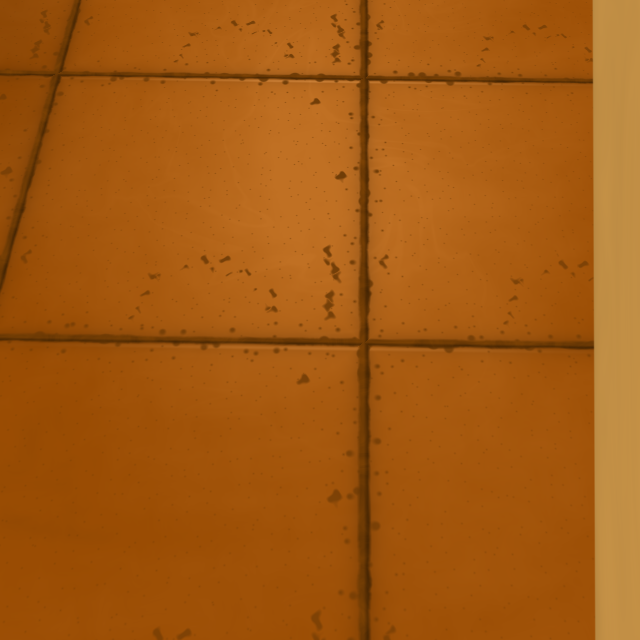
Give the GLSL for this texture, as a Shadertoy shader.

```glsl
// Worn terracotta floor seen in mild perspective, with a pale strip on the right.
// The canvas is projected to floor units where each tile is a unit square; joints,
// chips and a repeating set of pits are distance fields, mottling is layered sines.

#define HORIZON 2.59
#define CORNER vec2(0.569, 0.465)
#define TILE_WIDTH 0.28
#define TILE_DEPTH 0.1136
#define FLOOR_TILT 0.014
#define JOINT_HALF vec2(0.0125, 0.0105)
#define CHIP_CELLS 24.0
#define STRIP_EDGE 0.930
#define CLAY vec3(0.605, 0.300, 0.012)
#define SHEEN vec3(0.130, 0.122, 0.110)
#define GROUT vec3(0.405, 0.215, 0.015)
#define CREAM vec3(0.760, 0.560, 0.270)

vec2 hash2(vec2 p) {
    vec3 h = fract(p.xyx * vec3(0.1031, 0.1030, 0.0973));
    h += dot(h, h.yzx + 33.33);
    return fract((h.xx + h.yz) * h.zy);
}

// Layered, folded sines, roughly -1 to 1
float mottle(vec2 p) {
    float sum = 0.0, amp = 0.6;
    for (int i = 0; i < 5; i++) {
        p = mat2(0.8, 0.6, -0.6, 0.8) * p * 1.7 + 1.3;
        p += 0.7 * sin(p.yx);
        sum += amp * sin(p.x) * cos(p.y);
        amp *= 0.62;
    }
    return sum;
}

// Canvas to tile units, with joints at whole numbers
vec2 toFloor(vec2 uv) {
    float depth = HORIZON - uv.y - FLOOR_TILT * (uv.x - CORNER.x);
    float row = (1.0 / depth - 1.0 / (HORIZON - CORNER.y)) / TILE_DEPTH;
    return vec2((uv.x - CORNER.x) / (TILE_WIDTH * depth), row);
}

// Cellular chips: one dot of random size per cell, fading away from the joints
float chips(vec2 p, float edge) {
    vec2 g = p * CHIP_CELLS, cell = floor(g);
    float reach = 0.42 * exp(-edge * 32.0), d = 1.0;
    for (int j = -1; j <= 1; j++)
    for (int i = -1; i <= 1; i++) {
        vec2 c = cell + vec2(i, j);
        float size = hash2(c + 71.0).x;
        d = min(d, length(g - c - hash2(c + 40.0)) - reach * size * size);
    }
    return d / CHIP_CELLS;
}

// Row of evenly stepped, slightly jittered pits
float pitRow(vec2 q, vec2 start, vec2 stride, int count, float radius) {
    float d = 1.0;
    for (int i = 0; i < count; i++) {
        vec2 h = hash2(start * 97.0 + float(i) * 7.3);
        vec2 c = start + stride * float(i) + 0.012 * (h - 0.5);
        d = min(d, length((q - c) * vec2(1.1, 0.75)) - radius * (0.7 + 0.5 * h.y));
    }
    return d;
}

// Pits shared by every tile: a scattered arch and a few short rows
float pits(vec2 q) {
    q += 0.005 * vec2(sin(q.y * 160.0 + q.x * 60.0), sin(q.x * 190.0 - q.y * 70.0));
    float d = 1.0;
    for (int i = 0; i < 17; i++) {
        vec2 h = hash2(vec2(float(i) * 3.7 + 5.0, 19.0));
        float a = 3.14159 * (float(i) + 0.5) / 17.0;
        vec2 c = vec2(0.56, 0.06) + vec2(-0.19 * cos(a), 0.19 * sin(a)) + 0.055 * (h - 0.5);
        d = min(d, length(q - c) - 0.004 - 0.010 * h.x * h.y);
    }
    d = min(d, pitRow(q, vec2(0.905, 0.080), vec2(0.000, 0.030), 3, 0.010));
    d = min(d, pitRow(q, vec2(0.925, 0.205), vec2(-0.010, 0.029), 4, 0.011));
    d = min(d, pitRow(q, vec2(0.930, 0.575), vec2(-0.080, 0.315), 2, 0.014));
    return min(d, pitRow(q, vec2(0.055, 0.250), vec2(0.003, 0.030), 2, 0.009));
}

void mainImage(out vec4 fragColor, in vec2 fragCoord) {
    vec2 uv = fragCoord / iResolution.xy;
    float pixel = 1.0 / iResolution.y, soft = 2.0 * pixel + 0.002;
    vec2 p = toFloor(uv);
    vec2 side = p - round(p);

    // Clay with a broad sheen, cloudy mottling and faint pale veins
    vec2 g = (uv - vec2(0.50, 0.74)) / vec2(0.32, 0.42);
    float glow = exp(-dot(g, g));
    float cloud = mottle(p * 2.1 + 4.0);
    float vein = smoothstep(0.10, 0.0, abs(mottle(p * 3.0 + 9.0)));
    float sheen = 1.08 * glow + 0.16 * cloud + 0.10 * vein * glow;
    sheen += 0.10 * smoothstep(0.45, 0.9, uv.x) + 0.04 * mottle(p * 17.0);
    vec3 color = CLAY + SHEEN * clamp(sheen, 0.0, 1.15);
    color *= 1.0 - 0.14 * smoothstep(0.0, 0.35, -sheen);
    color *= 1.0 - 0.10 * smoothstep(0.22, 0.0, uv.x) * smoothstep(0.4, 1.0, uv.y);

    // Joints: ragged edge, soft shade and a pale lip below each row
    vec2 e = abs(side) - JOINT_HALF * (1.0 + 0.30 * mottle(p * 13.0));
    float edge = min(e.x, e.y);
    color *= 1.0 - 0.13 * exp(-max(edge, 0.0) * 45.0);
    color += SHEEN * 0.9 * glow * smoothstep(0.009, 0.0, abs(side.y + 0.020));

    // Pits and chips, strongest where the sheen is
    float wear = min(pits(fract(p)), chips(p, max(edge, 0.0)));
    float strength = mix(0.55, 0.90, glow);
    color = mix(color, GROUT, strength * smoothstep(soft, -soft, wear));

    // Grout, darker along one flank
    float flank = e.x < e.y ? side.x / JOINT_HALF.x : -side.y / JOINT_HALF.y;
    vec3 grout = GROUT * (1.08 - 0.30 * smoothstep(-0.2, 0.7, flank) + 0.12 * mottle(p * 24.0));
    color = mix(color, grout, smoothstep(soft, -soft, edge));

    // Pale strip with soft lengthwise streaks
    float strip = uv.x - STRIP_EDGE + 0.004 * uv.y;
    vec3 cream = CREAM * (1.0 + 0.025 * mottle(uv * vec2(28.0, 3.0)) - 0.06 * exp(-abs(strip) * 150.0));
    color = mix(color, cream, smoothstep(-pixel, pixel, strip));

    fragColor = vec4(color, 1.0);
}
```
